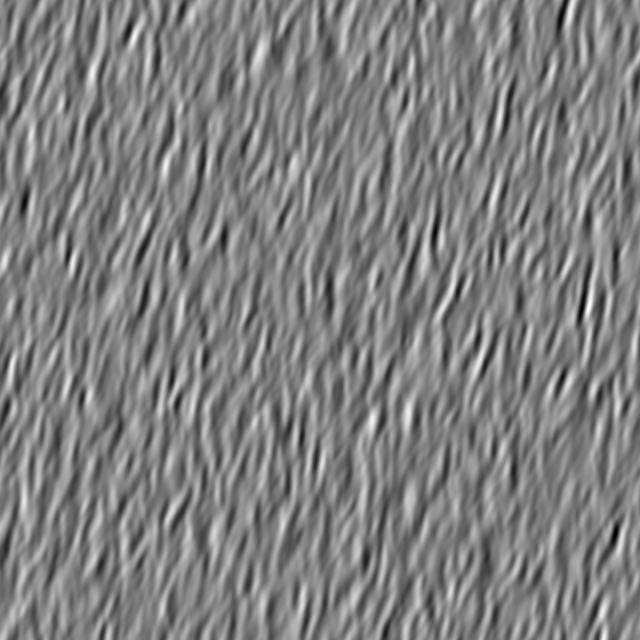
This texture is drawn by a WebGL 2 fragment shader. Its source:

```glsl
#version 300 es
precision highp float;
// Grey relief of short slanted ripples, built from scattered wave packets.

uniform vec2 u_resolution;
out vec4 fragColor;

const float TAU = 6.2831853;
const float TILT = 0.22;        // lean of the ripples from the vertical
const int PACKETS = 6;          // wave packets per cell
const float MID_GREY = 0.503;
const float CONTRAST = 0.175;

// Three random values in 0..1 from a cell and a seed
vec3 hash3(vec2 cell, float seed) {
    vec3 s = vec3(dot(cell, vec2(127.1, 311.7)),
                  dot(cell, vec2(269.5, 183.3)),
                  dot(cell, vec2(419.2, 371.9)));
    return fract(sin(s + seed * 17.31) * 43758.5453);
}

// Coordinates across (x) and along (y) the lean
vec2 leanFrame(vec2 p, float angle) {
    float c = cos(angle), s = sin(angle);
    return vec2(c * p.x - s * p.y, s * p.x + c * p.y);
}

// One windowed wave; offset is in canvas units, radius is its half size
float wavePacket(vec2 offset, vec2 radius, float frequency, float turn, float phase) {
    vec2 e = offset / radius;
    float window = max(0.0, 1.0 - dot(e, e));
    float across = offset.x * cos(turn) + offset.y * sin(turn);
    return window * window * window * cos(TAU * (frequency * across + phase));
}

// Sum of the packets scattered in the neighbouring cells
float ripples(vec2 p, vec2 cellSize, vec2 frequencies, float spread, float seed) {
    vec2 home = floor(p / cellSize);
    float sum = 0.0;
    for (int y = -1; y <= 1; y++) {
        for (int x = -1; x <= 1; x++) {
            vec2 cell = home + vec2(x, y);
            for (int i = 0; i < PACKETS; i++) {
                float id = seed + float(i) * 2.0;
                vec3 place = hash3(cell, id);
                vec3 wave = hash3(cell, id + 1.0);
                vec2 offset = p - (cell + place.xy) * cellSize;
                float frequency = mix(frequencies.x, frequencies.y, wave.x);
                float turn = spread * (wave.y - 0.5);
                sum += place.z * wavePacket(offset, cellSize, frequency, turn, wave.z);
            }
        }
    }
    return sum;
}

void main() {
    vec2 p = gl_FragCoord.xy / min(u_resolution.x, u_resolution.y);
    vec2 q = leanFrame(p, TILT);

    // Broad streaks with a faint finer ripple on top
    float relief = ripples(q, vec2(0.031, 0.062), vec2(20.0, 48.0), 0.55, 1.0);
    relief += 0.24 * ripples(q, vec2(0.021, 0.036), vec2(46.0, 72.0), 0.9, 31.0);

    float grey = clamp(MID_GREY + CONTRAST * relief, 0.0, 1.0);
    fragColor = vec4(vec3(grey), 1.0);
}
```
